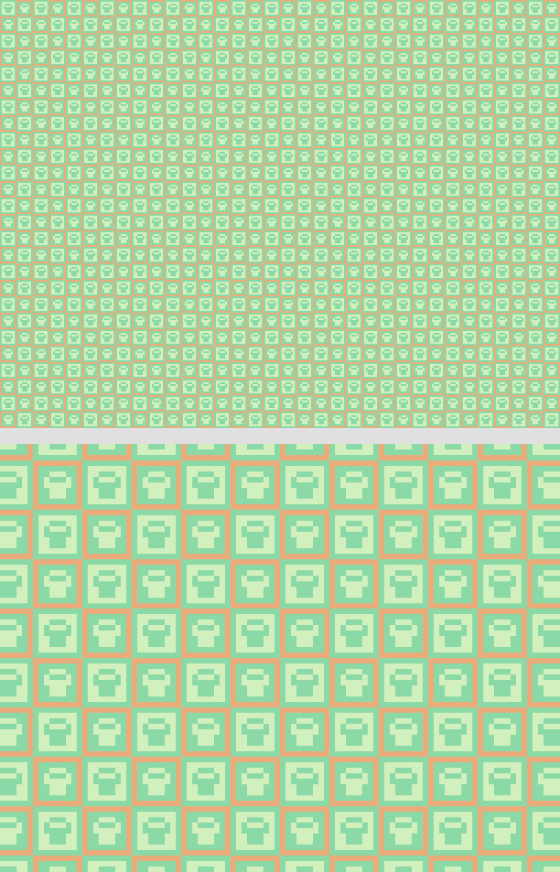
Top, the full canvas; bottom, a detail of the centre.
A Shadertoy shader for this pattern:

```glsl
const vec2 REPEATS = vec2(34.0, 26.0);   // tiles across and down, both even so the checker wraps
const float BLOCKS = 9.0;                // square blocks along one tile side
const float RING = 1.0;                  // frame width in blocks
const int SAMPLES = 4;                   // smoothing samples per axis
const vec3 GREEN = vec3(0.545, 0.850, 0.650);
const vec3 CREAM = vec3(0.822, 0.940, 0.745);
const vec3 ORANGE = vec3(0.920, 0.675, 0.485);

// Stepped cap on a narrower stem, with a slot below its top; b is a block offset from the centre
bool insideMotif(vec2 b) {
    bool wideRow = b.y > -0.5 && b.y < 1.5;
    float halfWidth = wideRow ? 2.0 : 1.0;
    bool body = abs(b.x) < halfWidth + 0.5 && abs(b.y) < 2.5;
    bool slot = abs(b.x) < 1.5 && abs(b.y - 1.0) < 0.5;
    return body && !slot;
}

// Colour at a canvas position from 0 to 1
vec3 tileColor(vec2 uv) {
    vec2 grid = uv * REPEATS;
    vec2 cell = floor(grid);
    vec2 block = floor(fract(grid) * BLOCKS) - floor(BLOCKS * 0.5);
    bool creamTile = mod(cell.x + cell.y, 2.0) > 0.5;

    // Alternate tiles swap the ground and motif colours
    vec3 frame = creamTile ? GREEN : ORANGE;
    vec3 ground = creamTile ? CREAM : GREEN;
    vec3 motif = creamTile ? GREEN : CREAM;

    float edge = max(abs(block.x), abs(block.y));
    if (edge > BLOCKS * 0.5 - RING) return frame;
    return insideMotif(block) ? motif : ground;
}

void mainImage(out vec4 fragColor, in vec2 fragCoord) {
    // Average a regular grid of samples over the pixel
    vec3 sum = vec3(0.0);
    for (int y = 0; y < SAMPLES; y++) {
        for (int x = 0; x < SAMPLES; x++) {
            vec2 offset = (vec2(x, y) + 0.5) / float(SAMPLES) - 0.5;
            sum += tileColor((fragCoord + offset) / iResolution.xy);
        }
    }
    fragColor = vec4(sum / float(SAMPLES * SAMPLES), 1.0);
}
```
